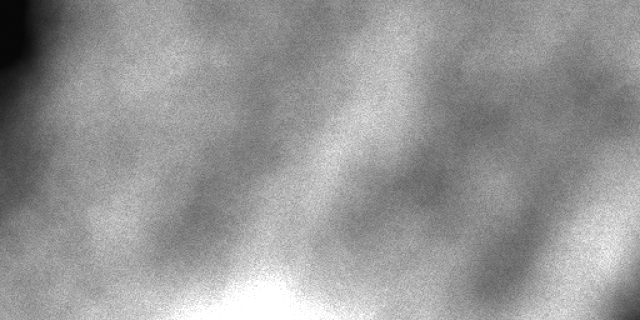
A Shadertoy shader for this texture:

```glsl
float hash(vec2 cell) {
    return fract(sin(dot(cell, vec2(12.9898, 78.233))) * 43758.5453);
}

float valueNoise(vec2 p) {
    vec2 cell = floor(p);
    vec2 f = fract(p);
    f = f * f * (3.0 - 2.0 * f);
    float low = mix(hash(cell), hash(cell + vec2(1.0, 0.0)), f.x);
    float high = mix(hash(cell + vec2(0.0, 1.0)), hash(cell + vec2(1.0, 1.0)), f.x);
    return mix(low, high, f.y);
}

// Components of p along and across a direction
vec2 alongAcross(vec2 p, float angle) {
    vec2 dir = vec2(cos(angle), sin(angle));
    return vec2(dot(p, dir), dot(p, vec2(-dir.y, dir.x)));
}

// Layered noise, centred on zero
float clouds(vec2 p, int octaves) {
    float sum = 0.0;
    float amplitude = 0.5;
    for (int i = 0; i < octaves; i++) {
        sum += amplitude * (valueNoise(p) - 0.5);
        p = alongAcross(p, 0.5) * 2.03 + 17.3;
        amplitude *= 0.5;
    }
    return sum;
}

// Sum of independent layers, close to a bell curve
float filmGrain(vec2 p, int layers) {
    float sum = 0.0;
    for (int i = 0; i < layers; i++) {
        sum += valueNoise(p + 617.0 * float(i)) - 0.5;
    }
    return sum;
}

// Soft elliptical patch of light
float glow(vec2 p, vec2 centre, vec2 radii, float angle) {
    vec2 q = alongAcross(p - centre, angle) / radii;
    return exp(-dot(q, q));
}

// Broad light and shade
float lighting(vec2 p, float slant) {
    float tone = 0.585;
    tone += 0.42 * glow(p, vec2(0.85, -0.06), vec2(0.32, 0.19), 0.0);
    tone += 0.20 * glow(p, vec2(0.75, -0.05), vec2(0.85, 0.20), 0.0);
    tone += 0.17 * glow(p, vec2(1.00, 0.42), vec2(0.42, 0.11), slant);
    tone += 0.10 * glow(p, vec2(1.20, 0.80), vec2(0.25, 0.14), 1.3);
    tone += 0.27 * glow(p, vec2(1.90, 0.24), vec2(0.32, 0.13), slant);
    tone += 0.10 * glow(p, vec2(0.45, 0.74), vec2(0.28, 0.20), slant);
    tone += 0.06 * glow(p, vec2(0.32, 0.25), vec2(0.20, 0.25), 0.0);
    tone -= 0.50 * glow(p, vec2(0.0, 1.02), vec2(0.37, 0.24), slant);
    tone -= 0.24 * glow(p, vec2(-0.03, 0.60), vec2(0.17, 0.45), 0.0);
    tone -= 0.30 * glow(p, vec2(2.02, -0.02), vec2(0.24, 0.14), slant);
    tone -= 0.08 * glow(p, vec2(0.76, 0.50), vec2(0.32, 0.13), slant);
    tone -= 0.07 * glow(p, vec2(0.90, 0.82), vec2(0.20, 0.16), 0.0);
    tone -= 0.10 * glow(p, vec2(1.30, 0.36), vec2(0.24, 0.16), -0.6);
    tone -= 0.12 * glow(p, vec2(1.64, 0.25), vec2(0.32, 0.12), slant);
    tone -= 0.08 * glow(p, vec2(1.60, 0.68), vec2(0.30, 0.20), slant);
    return tone;
}

void mainImage(out vec4 fragColor, in vec2 fragCoord) {
    const float slant = 0.95;
    const float grainRows = 256.0;
    const float grainContrast = 0.145;
    vec2 p = fragCoord / iResolution.y;

    // Smoky tone, slightly drawn out along the slant
    vec2 smoke = alongAcross(p, slant) * vec2(4.4, 5.6) + 5.7;
    float tone = lighting(p, slant) + 0.34 * clouds(smoke, 5);
    tone = max(tone, 0.03);

    // Film grain, stronger in the lights
    float grain = filmGrain(p * grainRows - 0.5, 3);
    tone *= 1.0 + grainContrast * grain;

    fragColor = vec4(vec3(clamp(tone, 0.0, 1.0)), 1.0);
}
```
